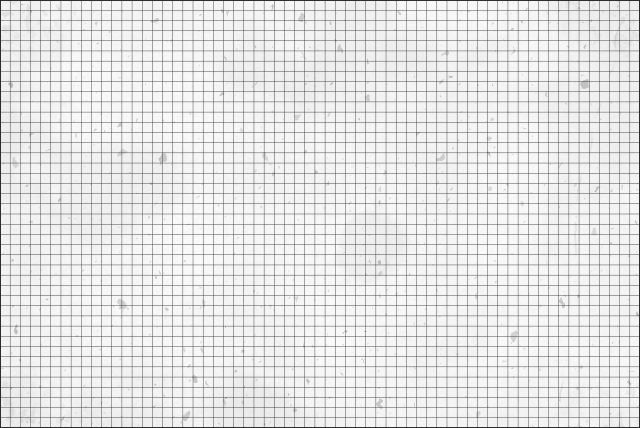
Give the GLSL for this pattern, as a Shadertoy shader.

```glsl
// Worn white graph paper: a fine dark square grid over grey flecks, stains and a faint crease.

const vec2 GRID_CELLS = vec2(63.0, 42.0);
const float LINE_WIDTH = 0.038;    // in grid cells
const float BORDER_WIDTH = 0.09;   // in grid cells
const vec3 INK = vec3(0.11);

float hash(vec2 p) {
    return fract(sin(dot(p, vec2(127.1, 311.7))) * 43758.5453);
}

float valueNoise(vec2 p) {
    vec2 cell = floor(p);
    vec2 f = fract(p);
    f = f * f * (3.0 - 2.0 * f);
    float low = mix(hash(cell), hash(cell + vec2(1.0, 0.0)), f.x);
    float high = mix(hash(cell + vec2(0.0, 1.0)), hash(cell + 1.0), f.x);
    return mix(low, high, f.y);
}

float fbm(vec2 p) {
    float sum = 0.0;
    float amplitude = 0.5;
    for (int i = 0; i < 4; i++) {
        sum += amplitude * valueNoise(p);
        p = p * 2.03 + vec2(17.3, 9.1);
        amplitude *= 0.5;
    }
    return sum / 0.9375;
}

mat2 rotation(float angle) {
    float c = cos(angle);
    float s = sin(angle);
    return mat2(c, s, -s, c);
}

// Share of a pixel, centred at distance d, that a line of the given width covers.
vec2 lineCoverage(vec2 d, float width, vec2 pixel) {
    vec2 right = min(d + 0.5 * pixel, vec2(0.5 * width));
    vec2 left = max(d - 0.5 * pixel, vec2(-0.5 * width));
    return clamp((right - left) / pixel, 0.0, 1.0);
}

float gridInk(vec2 uv, vec2 pixel) {
    vec2 g = uv * GRID_CELLS;
    vec2 lines = lineCoverage(abs(fract(g + 0.5) - 0.5), LINE_WIDTH, pixel);
    vec2 edge = lineCoverage(min(g, GRID_CELLS - g), 2.0 * BORDER_WIDTH, pixel);
    vec2 ink = max(lines, edge);
    return 1.0 - (1.0 - ink.x) * (1.0 - ink.y);
}

// Sparse, ragged ellipses, at most one in each jittered cell.
float flecks(vec2 p, float scale, float density, float pixel, float seed) {
    vec2 q = p * scale;
    vec2 cell = floor(q);
    vec2 key = cell + seed;
    vec2 jitter = vec2(hash(key + 3.1), hash(key + 7.7));
    vec2 d = fract(q) - mix(vec2(0.24), vec2(0.76), jitter);
    vec2 ragged = vec2(valueNoise(q * 9.0 + seed), valueNoise(q * 9.0 + seed + 40.0));
    d = rotation(1.1 + 1.6 * hash(key + 5.3)) * (d + 0.12 * (ragged - 0.5));
    float size = mix(0.05, 0.16, pow(hash(key + 11.9), 2.0));
    float slimness = mix(1.2, 2.8, hash(key + 13.7));
    float dist = length(d * vec2(1.0, slimness)) - size;
    float soft = pixel * scale;
    float present = step(hash(key + 19.3), density);
    float strength = mix(0.5, 1.0, hash(key + 23.1));
    return present * strength * (1.0 - smoothstep(-soft, soft, dist));
}

float allFlecks(vec2 p, float pixel) {
    float wear = 0.0;
    float scale = 12.0;
    float density = 0.32;
    for (int i = 0; i < 3; i++) {
        float seed = 31.0 * float(i + 1);
        wear = max(wear, flecks(p, scale, density, pixel, seed));
        scale *= 2.0;
        density *= 0.7;
    }
    return wear;
}

// Broken hairline bending up the right side.
float crease(vec2 p, float pixel) {
    float path = 1.31 + 0.165 * p.y * p.y + 0.03 * (fbm(vec2(p.y * 14.0, 2.0)) - 0.5);
    float hairline = 1.0 - smoothstep(0.0005, 0.0015 + pixel, abs(p.x - path));
    return hairline * smoothstep(0.35, 0.65, valueNoise(p * 24.0));
}

// Fine abrasion gathered in the corners.
float cornerScuffs(vec2 p, vec2 uv) {
    vec2 fromCentre = abs(uv - 0.5) * 2.0;
    float corner = smoothstep(0.55, 0.95, fromCentre.x * fromCentre.y);
    return corner * smoothstep(0.56, 0.7, fbm(p * vec2(75.0, 60.0)));
}

float paperTone(vec2 p) {
    float tone = 0.963 + 0.045 * (fbm(p * 5.0) - 0.5);
    tone += 0.014 * (valueNoise(vec2(p.x * 9.0, p.y * 0.8)) - 0.5);
    tone += 0.018 * (valueNoise(p * 170.0) - 0.5);
    tone -= 0.024 * smoothstep(0.48, 0.62, fbm(p * 3.5 + 21.0));
    float blot = length((p - vec2(0.86, 0.43)) * vec2(1.0, 0.8)) + 0.12 * (fbm(p * 16.0) - 0.5);
    return tone - 0.035 * (1.0 - smoothstep(0.045, 0.085, blot));
}

void mainImage(out vec4 fragColor, in vec2 fragCoord) {
    vec2 uv = fragCoord / iResolution.xy;
    vec2 p = fragCoord / iResolution.y;
    float pixel = 1.0 / iResolution.y;

    // Paper and its wear
    float tone = paperTone(p);
    tone -= 0.2 * allFlecks(p, pixel);
    tone -= 0.07 * crease(p, pixel) + 0.06 * cornerScuffs(p, uv);

    // Printed grid
    float ink = gridInk(uv, GRID_CELLS / iResolution.xy);
    fragColor = vec4(mix(vec3(tone), INK, ink), 1.0);
}
```
